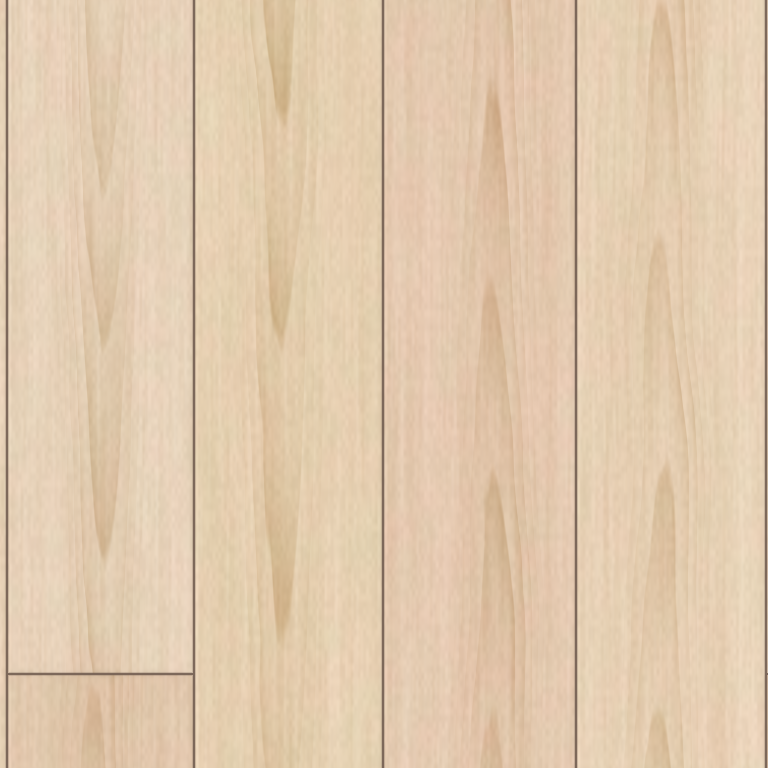
A Shadertoy shader for this texture:

```glsl
// Pale wooden floor: four upright boards with thin dark seams and one butt joint.
// Each board has a heart of nested parabolic growth rings, set over stretched
// value noise for the straight grain, with fine mottling and faint colour drift.

const float SEAMS[5] = float[5](0.0091, 0.2526, 0.4987, 0.7500, 0.9974);
const float BUTT_Y = 0.1224;          // height of the joint in the first board
const float SEAM_HALF = 0.0016;
const vec3 SEAM_COLOR = vec3(0.45, 0.37, 0.32);
const vec3 GRAIN_ABSORB = vec3(0.085, 0.115, 0.155);
const float HEART_WIDTH = 0.038;
const float RING_STRENGTH = 0.75;
const float STREAK_STRENGTH = 0.42;
const float MOTTLE_STRENGTH = 0.035;

// Board tones; the last belongs to the short piece below the joint.
const vec3 TONES[5] = vec3[5](
    vec3(0.905, 0.822, 0.725), vec3(0.900, 0.815, 0.695),
    vec3(0.895, 0.790, 0.690), vec3(0.908, 0.822, 0.715),
    vec3(0.885, 0.785, 0.680));

// Heart: centre x, tip y, ring spacing, direction (+1 tips down, -1 tips up).
const vec4 HEARTS[5] = vec4[5](
    vec4(0.141, 0.258, 0.25, 1.0), vec4(0.368, 0.154, 0.33, 1.0),
    vec4(0.641, 0.660, 0.27, -1.0), vec4(0.862, 0.690, 0.29, -1.0),
    vec4(0.122, 0.100, 0.22, -1.0));

float hash(vec2 p) {
    return fract(sin(dot(p, vec2(127.1, 311.7))) * 43758.5453);
}

float noise(vec2 p) {
    vec2 i = floor(p), f = fract(p);
    f = f * f * (3.0 - 2.0 * f);
    return mix(mix(hash(i), hash(i + vec2(1, 0)), f.x),
               mix(hash(i + vec2(0, 1)), hash(i + vec2(1, 1)), f.x), f.y);
}

// Nested arches: a dark outer line that fades towards the inside of each ring.
float heartRings(vec2 p, vec4 heart, float seed) {
    float sway = noise(vec2(seed, p.y * 5.0)) - 0.5;
    float fray = noise(vec2(p.x * 140.0, p.y * 14.0) + seed) - 0.5;
    float dx = p.x - heart.x + 0.014 * sway + 0.003 * fray;
    float arch = dx / 0.054;
    float phase = (heart.w * (p.y - heart.y) - arch * arch) / heart.z;
    phase += 0.35 * (noise(p * vec2(9.0, 5.0) + seed) - 0.5) + 0.08 * fray;
    float f = fract(phase);
    float line = smoothstep(0.0, 0.12, f) * pow(1.0 - f, 1.8);
    float side = 1.0 - 0.35 * heart.w * clamp(dx / 0.025, -1.0, 1.0);
    float window = exp(-pow(dx / HEART_WIDTH, 2.0));
    float patchy = 0.55 + 0.75 * noise(p * vec2(12.0, 6.0) + seed + 7.0);
    return window * (0.22 + 1.15 * line * side * patchy);
}

// Straight grain in three widths, centred on zero.
float streaks(vec2 p, float seed) {
    p.x += 0.004 * noise(vec2(p.y * 3.0, seed));
    return 0.45 * noise(vec2(p.x * 45.0, p.y * 1.3) + seed)
         + 0.55 * noise(vec2(p.x * 130.0, p.y * 3.0) + seed)
         + 0.60 * noise(vec2(p.x * 290.0, p.y * 11.0) + seed) - 0.8;
}

void mainImage(out vec4 fragColor, in vec2 fragCoord) {
    vec2 p = fragCoord / iResolution.xy;
    float aa = 0.75 / min(iResolution.x, iResolution.y);

    // Find the board, the nearest seam and the pale lip to its right.
    int crossed = 0;
    float seamDist = 1.0, lip = 0.0;
    for (int i = 0; i < 5; i++) {
        float d = p.x - SEAMS[i];
        if (d > 0.0) crossed++;
        seamDist = min(seamDist, abs(d));
        lip += smoothstep(0.001, 0.003, d) * (1.0 - smoothstep(0.004, 0.007, d));
    }
    int board = (crossed + 3) % 4;
    if (board == 0) {
        seamDist = min(seamDist, abs(p.y - BUTT_Y));
        if (p.y < BUTT_Y) board = 4;
    }
    float seed = 17.3 * float(board + 1);

    // Wood: growth rings and streaks absorb light from the base tone.
    float rings = heartRings(p, HEARTS[board], seed);
    float grain = RING_STRENGTH * rings + STREAK_STRENGTH * streaks(p, seed);
    vec3 color = TONES[board] - GRAIN_ABSORB * grain;

    // Short flecks, and blotches that drift between pink and green.
    float fleck = noise(p * vec2(260.0, 110.0) + seed) - 0.5;
    float drift = noise(p * vec2(38.0, 26.0) + seed) - 0.5;
    color += MOTTLE_STRENGTH * fleck;
    color += drift * vec3(0.022, -0.010, 0.006);

    // Seams with a soft shadow and a light lip.
    color += 0.035 * lip;
    color *= 1.0 - 0.10 * exp(-seamDist / 0.0025);
    float seam = 1.0 - smoothstep(SEAM_HALF - aa, SEAM_HALF + aa, seamDist);
    color = mix(color, SEAM_COLOR, 0.9 * seam);

    fragColor = vec4(clamp(color, 0.0, 1.0), 1.0);
}
```
